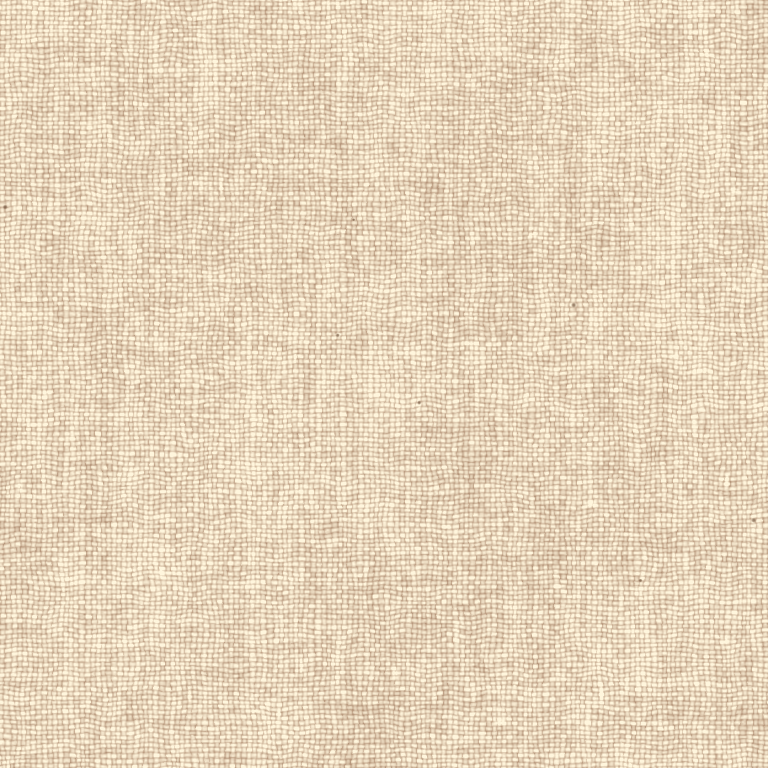
This texture is drawn by a three.js fragment shader. Its source:

```glsl
varying vec2 vUv;

#define THREADS vec2(144.0, 160.0)
#define WOBBLE 0.9
#define MEAN_TONE 0.6
#define WEAVE_CONTRAST 0.95
#define THREAD_CONTRAST 0.27
#define STREAK_CONTRAST 0.14
#define GRAIN_CONTRAST 0.36
#define LIGHT_FLECKS 24
#define DARK_FLECKS 7
#define SHADOW vec3(0.77, 0.66, 0.555)
#define HIGHLIGHT vec3(0.99, 0.945, 0.845)
#define HUSK vec3(0.45, 0.33, 0.24)

float hash(vec2 p) {
  vec3 q = fract(p.xyx * 0.1031);
  q += dot(q, q.yzx + 33.33);
  return fract((q.x + q.y) * q.z);
}

float noise(vec2 p) {
  vec2 i = floor(p);
  vec2 f = fract(p);
  f = f * f * (3.0 - 2.0 * f);
  float low = mix(hash(i), hash(i + vec2(1.0, 0.0)), f.x);
  float high = mix(hash(i + vec2(0.0, 1.0)), hash(i + 1.0), f.x);
  return mix(low, high, f.y);
}

// Noise centred on zero
float sway(vec2 p) {
  return noise(p) - 0.5;
}

// Plain weave: bright weft lenses between lower warp crossings
float weave(vec2 uv) {
  vec2 drift = vec2(sway(uv * vec2(50.0, 22.0)), sway(uv * vec2(36.0, 40.0) + 70.0));
  vec2 p = uv * THREADS + WOBBLE * drift;
  vec2 id = floor(p);
  vec2 q = p - id - 0.5;
  float weftOnTop = mod(id.x + id.y, 2.0);
  vec2 curve = mix(vec2(3.6, 2.0), vec2(1.3, 4.2), weftOnTop);
  float bump = 0.46 - dot(q * q, curve) + 0.2 * (weftOnTop - 0.5);

  // Uneven thickness along each thread
  float weft = sway(vec2(p.x * 0.16, id.y + 300.0));
  float warp = sway(vec2(id.x + 500.0, p.y * 0.1));
  float thread = weft * mix(0.5, 1.1, weftOnTop) + warp * mix(1.0, 0.5, weftOnTop);
  float crossing = hash(id + 11.0) - 0.5;
  return WEAVE_CONTRAST * bump + THREAD_CONTRAST * thread + 0.32 * crossing;
}

// Faint bands along both thread directions and soft patches
float streaks(vec2 uv) {
  float down = sway(uv * vec2(52.0, 4.0) + 20.0) + 0.6 * sway(uv * vec2(18.0, 2.0) + 90.0);
  float across = sway(uv * vec2(7.0, 66.0) + 40.0);
  float patches = sway(uv * 6.0 + 130.0) + 0.6 * sway(uv * 21.0 + 160.0);
  return STREAK_CONTRAST * (0.8 * down + 0.6 * across + 0.5 * patches);
}

// Soft elliptical mask of one scattered fleck
float fleck(vec2 uv, float seed, vec2 radius) {
  vec2 centre = vec2(hash(vec2(seed, 3.7)), hash(vec2(seed, 41.3)));
  float d = length((uv - centre) / radius);
  return 1.0 - smoothstep(0.2, 1.2, d);
}

void main() {
  // Average four samples for smooth thread edges
  float tone = 0.0;
  for (int k = 0; k < 4; k++) {
    vec2 corner = vec2(mod(float(k), 2.0), floor(float(k) * 0.5)) - 0.5;
    tone += 0.25 * weave(vUv + corner * 0.001);
  }
  tone += MEAN_TONE + streaks(vUv);
  tone += GRAIN_CONTRAST * sway(vUv * vec2(300.0, 400.0) + 7.0);

  // Pale slubs, some lying along the warp and some along the weft
  for (int k = 0; k < LIGHT_FLECKS; k++) {
    float seed = float(k) * 5.0 + 1.0;
    float size = mix(0.5, 1.2, hash(vec2(seed, 8.1)));
    vec2 radius = mix(vec2(0.0035, 0.011), vec2(0.008, 0.0035), mod(seed, 2.0));
    tone += 0.6 * fleck(vUv, seed, radius * size);
  }
  vec3 colour = mix(SHADOW, HIGHLIGHT, clamp(tone, -0.25, 1.07));

  // Tiny dark husks
  for (int k = 0; k < DARK_FLECKS; k++) {
    float seed = float(k) * 7.0 + 101.0;
    float size = mix(0.0018, 0.0034, hash(vec2(seed, 5.9)));
    colour = mix(colour, HUSK, 0.7 * fleck(vUv, seed, vec2(size)));
  }
  gl_FragColor = vec4(colour, 1.0);
}
```
